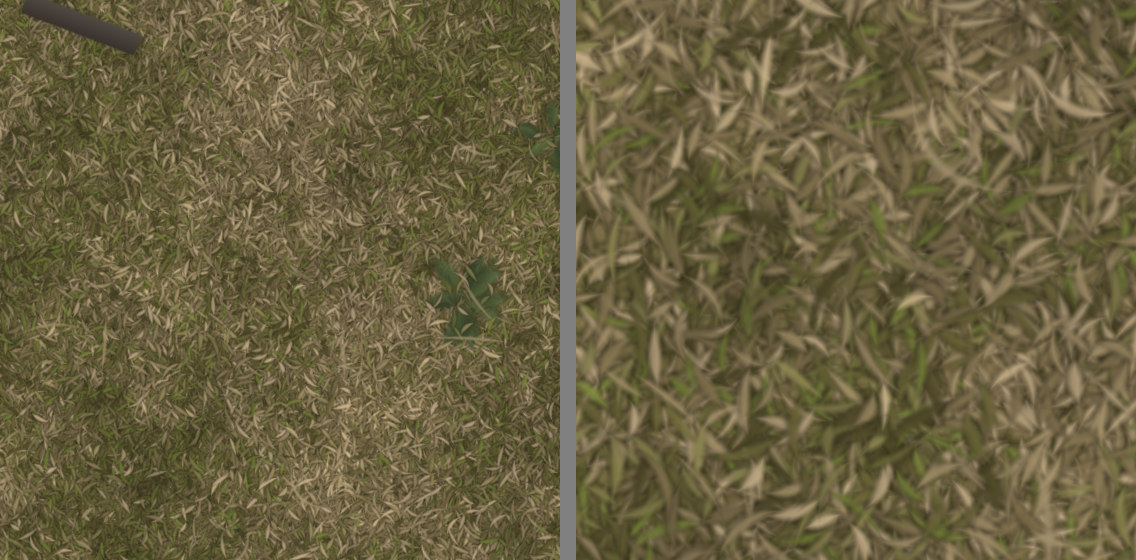
Left, the full canvas; right, a detail of the centre.
This texture is drawn by a three.js fragment shader. Its source:

```glsl
// Worn lawn seen from above: short curved blades, straw mixed with green in patches.
// Jittered grid layers of blades are stacked over cellular soil, each with a soft
// shadow; broad-leaved weeds, long pale stalks and a dark stick lie among them.

#define LAYERS 11
#define COARSE_CELLS 33.0
#define FINE_CELLS 50.0
#define EDGE 0.0027
#define SHADE 0.19
#define SHADOW vec3(0.26, 0.24, 0.13)
#define OLIVE  vec3(0.33, 0.31, 0.17)
#define EARTH  vec3(0.40, 0.35, 0.24)
#define MOSS   vec3(0.42, 0.40, 0.24)
#define STRAW  vec3(0.50, 0.44, 0.32)
#define PALE   vec3(0.60, 0.53, 0.41)
#define FRESH  vec3(0.37, 0.40, 0.18)

varying vec2 vUv;

vec4 hash4(vec2 p) {
  vec4 q = fract(p.xyxy * vec4(0.1031, 0.1030, 0.0973, 0.1099));
  q += dot(q, q.wzxy + 33.33);
  return fract((q.xxyz + q.yzzw) * q.zywx);
}

vec2 turn(vec2 p, float a) {
  float c = cos(a), s = sin(a);
  return vec2(c * p.x - s * p.y, s * p.x + c * p.y);
}

// Signed distance-like field of a tapered, bent blade lying along y.
float blade(vec2 q, float halfLength, float halfWidth, float bend) {
  float t = q.y / halfLength;
  return abs(q.x - bend * halfLength * t * t) - halfWidth * (1.0 - t * t);
}

float cover(float d, float soft) {
  return 1.0 - smoothstep(-soft, soft, d);
}

// Irregular clumps from warped, layered sines, about -1 to 1.
float clumps(vec2 p) {
  vec2 w = p + 0.04 * sin(p.yx * 17.0 + vec2(1.0, 4.0));
  w += 0.012 * sin(w.yx * 61.0 + vec2(3.0, 0.5));
  return 0.5 * sin(11.0 * w.x + 2.0) * sin(9.0 * w.y + 0.6)
       + 0.5 * sin(27.0 * w.x + 13.0 * w.y) * sin(23.0 * w.y - 9.0 * w.x)
       + 0.4 * sin(58.0 * w.x - 21.0 * w.y) * sin(49.0 * w.y + 24.0 * w.x);
}

// Share of dry blades: a straw band from top centre to lower right, plus patches.
float dryness(vec2 p) {
  float band = (p.x - mix(0.76, 0.40, p.y)) / 0.20;
  return clamp(0.38 + 0.44 * exp(-band * band) + 0.42 * clumps(p), 0.04, 0.97);
}

vec3 bladeColour(float dry, float kind, float tone) {
  if (kind < dry) return tone < 0.34 ? EARTH : (tone < 0.76 ? STRAW : PALE);
  return tone < 0.14 ? SHADOW : (tone < 0.52 ? OLIVE : (tone < 0.80 ? MOSS : FRESH));
}

// Cellular soil, dark in the gaps.
vec3 soil(vec2 p) {
  vec2 g = p * 85.0, id = floor(g);
  float nearest = 2.0;
  for (int j = -1; j <= 1; j++)
    for (int i = -1; i <= 1; i++) {
      vec2 c = id + vec2(float(i), float(j));
      nearest = min(nearest, length(g - c - hash4(c).xy));
    }
  vec3 ground = mix(OLIVE, EARTH, dryness(p));
  return mix(ground * 1.2, SHADOW, smoothstep(0.2, 0.9, nearest));
}

vec3 grassLayer(vec3 col, vec2 p, float layer) {
  float cells = mix(FINE_CELLS, COARSE_CELLS, layer / float(LAYERS));
  vec2 shift = hash4(vec2(layer, 7.0)).xy;
  vec2 g = p * cells + shift, id = floor(g);
  float soft = EDGE * cells;
  for (int j = -1; j <= 1; j++)
    for (int i = -1; i <= 1; i++) {
      vec2 c = id + vec2(float(i), float(j));
      vec4 h = hash4(c + layer * 61.0), k = hash4(c + layer * 61.0 + 300.0);
      vec2 q = turn(g - c - h.xy, (h.z - 0.45) * 2.7);
      float d = blade(q, mix(0.34, 0.70, k.x), mix(0.07, 0.13, h.w), (k.y - 0.5) * 0.6);
      if (d > 0.3) continue;
      // Shadow falls beside the blade; one side of the blade is lighter.
      col *= 1.0 - SHADE * (1.0 - smoothstep(-0.05, 0.17, d));
      float dry = dryness((c + 0.5 - shift) / cells);
      float lit = mix(1.06, 1.20, dry) + 0.10 * clamp(q.x / 0.12, -1.0, 1.0);
      lit += 0.16 * (h.x - 0.5);
      col = mix(col, bladeColour(dry, k.z, k.w) * lit, 0.88 * cover(d, soft));
    }
  return col;
}

// Rosette of broad, blue-green leaves.
vec3 weed(vec3 col, vec2 p, vec2 centre, float size) {
  for (int i = 0; i < 10; i++) {
    vec4 h = hash4(vec2(float(i), centre.x * 90.0));
    vec2 q = turn(p - centre, float(i) * 2.4 + h.x) - vec2(0.0, size * mix(0.4, 0.8, h.y));
    float d = blade(q, size * 0.45, size * 0.17, (h.z - 0.5) * 0.5);
    vec3 leaf = mix(vec3(0.21, 0.26, 0.16), vec3(0.36, 0.42, 0.25), h.w);
    leaf *= 0.88 + 0.24 * smoothstep(-0.008, 0.008, q.x);
    col *= 1.0 - 0.25 * cover(d, 0.010);
    col = mix(col, leaf, 0.75 * cover(d, 0.004));
  }
  return col;
}

void main() {
  vec2 p = vUv;
  vec3 col = soil(p);
  for (int i = 0; i < LAYERS; i++) {
    if (i == LAYERS - 1) {
      col = weed(col, p, vec2(0.835, 0.47), 0.085);
      col = weed(col, p, vec2(0.985, 0.75), 0.060);
    }
    col = grassLayer(col, p, float(i));
  }
  // Long pale stalks.
  for (int i = 0; i < 12; i++) {
    vec4 h = hash4(vec2(float(i) + 3.0, 19.0)), k = hash4(vec2(float(i), 53.0));
    float d = blade(turn(p - h.xy, h.z * 3.1), mix(0.03, 0.06, h.w), 0.0028, k.x - 0.5);
    col = mix(col, mix(STRAW, PALE, k.y) * 1.05, 0.75 * cover(d, EDGE));
  }
  // Broad light and dark areas.
  col *= 1.05 + 0.11 * clumps(p * 0.8 + 0.3);
  // Dark stick in the upper left corner.
  vec2 s = turn(p - vec2(0.145, 0.957), 0.36);
  vec2 box = abs(s) - vec2(0.105, 0.016);
  float stick = length(max(box, 0.0)) + min(max(box.x, box.y), 0.0) - 0.003;
  col *= 1.0 - 0.3 * cover(stick, 0.012);
  col = mix(col, vec3(0.27, 0.24, 0.22) + 2.5 * s.y, cover(stick, EDGE));
  gl_FragColor = vec4(col, 1.0);
}
```
